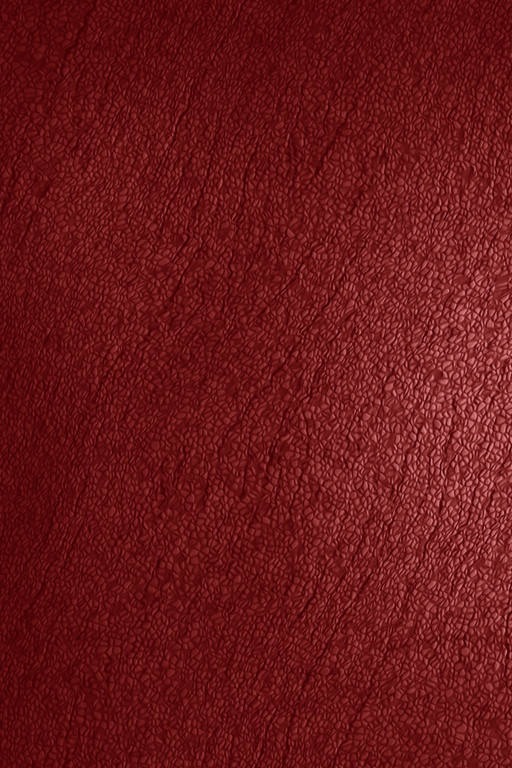
Write a Shadertoy shader that draws this texture.

```glsl
// Dark red grained leather with long slanted wrinkles and a soft sheen on the right.

const vec2 LIGHT_DIR = vec2(0.98, 0.15);
const float GRAIN_ANGLE = 1.17;
const vec2 PEBBLE_FREQ = vec2(160.0, 108.0);
const int AA = 2;

vec2 hash2(vec2 p) {
    vec3 q = fract(p.xyx * vec3(0.1031, 0.1030, 0.0973));
    q += dot(q, q.yzx + 33.33);
    return fract((q.xx + q.yz) * q.zy);
}

float cornerSlope(vec2 cell, vec2 offset) {
    float angle = 6.2832 * hash2(cell).x;
    return dot(vec2(cos(angle), sin(angle)), offset);
}

// Gradient noise, roughly -0.7 to 0.7
float gradientNoise(vec2 p) {
    vec2 i = floor(p), f = fract(p);
    vec2 u = f * f * f * (f * (f * 6.0 - 15.0) + 10.0);
    vec2 e = vec2(1.0, 0.0);
    float low = mix(cornerSlope(i, f), cornerSlope(i + e, f - e), u.x);
    float high = mix(cornerSlope(i + e.yx, f - e.yx), cornerSlope(i + 1.0, f - 1.0), u.x);
    return mix(low, high, u.y);
}

// Cellular bumps: x = dome height, y = random value of the bump
vec2 pebbles(vec2 p) {
    vec2 cell = floor(p);
    float nearest = 8.0, second = 8.0, id = 0.0;
    for (int y = -1; y <= 1; y++)
    for (int x = -1; x <= 1; x++) {
        vec2 c = cell + vec2(x, y);
        vec2 rnd = hash2(c + 200.0);
        float d = length(c + rnd - p);
        if (d < nearest) {
            second = nearest;
            nearest = d;
            id = rnd.x;
        } else {
            second = min(second, d);
        }
    }
    return vec2(smoothstep(0.0, 0.60, second - nearest), id);
}

// Thin lines of even width along the zero crossings of stretched noise
float wrinkles(vec2 p, vec2 freq, float width) {
    vec2 q = p * freq;
    float n = gradientNoise(q);
    float slope = abs(gradientNoise(q + vec2(0.05, 0.0)) - n) / 0.05;
    float dist = abs(n) / (max(slope, 0.3) * freq.x);
    float line = 1.0 - smoothstep(0.2 * width, width, dist);
    float mask = smoothstep(-0.20, 0.20, gradientNoise(q * 0.45 + 57.0));
    return line * mask * smoothstep(0.2, 0.7, slope);
}

// Coordinates across (x) and along (y) the grain, gently bent
vec2 grainSpace(vec2 p) {
    vec2 along = vec2(cos(GRAIN_ANGLE), sin(GRAIN_ANGLE));
    vec2 q = vec2(p.x * along.y - p.y * along.x, dot(p, along));
    q.x += 0.045 * gradientNoise(p * 3.5 + 11.0);
    q.x += 0.006 * gradientNoise(p * 24.0 + 31.0);
    q += 0.004 * gradientNoise(p * 75.0 + 83.0);
    return q;
}

// Surface height (x) and bump variation (y)
vec2 leather(vec2 p) {
    vec2 q = grainSpace(p);
    vec2 bump = pebbles(q * PEBBLE_FREQ);
    float fibre = gradientNoise(q * vec2(115.0, 38.0) + 41.0);
    float folds = 0.80 * wrinkles(q + 3.0, vec2(17.0, 2.6), 0.0030)
                + 0.65 * wrinkles(q + 7.0, vec2(33.0, 6.0), 0.0026)
                + 0.50 * wrinkles(q + 9.0, vec2(62.0, 15.0), 0.0022);
    return vec2(bump.x + 0.60 * fibre - folds, bump.y);
}

float glow(vec2 p, vec2 center, vec2 radius) {
    vec2 d = (p - center) / radius;
    return exp(-dot(d, d));
}

// Broad lighting, in steps of the colour ramp
float sheen(vec2 p, float aspect) {
    float light = 0.88 + 2.5 * glow(p, vec2(aspect + 0.02, 0.45), vec2(0.29, 0.37));
    light += 0.60 * glow(p, vec2(0.12, 0.70), vec2(0.15, 0.18));
    light -= 0.60 * glow(p, vec2(0.0, 0.25), vec2(0.09, 0.70));
    light -= 0.40 * smoothstep(0.75, 1.0, p.y);
    return light + 0.30 * gradientNoise(grainSpace(p) * vec2(13.0, 4.0) + 19.0);
}

// Faint level creases in the lower right
float levelCreases(vec2 p, float aspect) {
    float line = wrinkles(p.yx + 5.0, vec2(14.0, 3.0), 0.006);
    return line * glow(p, vec2(aspect * 0.8, 0.20), vec2(0.22, 0.16));
}

vec3 redRamp(float tone) {
    float t = clamp(tone, -0.8, 5.8);
    return vec3(0.31, 0.02, 0.03) + t * vec3(0.07, 0.028, 0.024)
         + t * t * vec3(0.0036, 0.0096, 0.0104);
}

vec3 shade(vec2 p, float aspect) {
    vec2 surface = leather(p);
    float relief = surface.x - leather(p + LIGHT_DIR * 0.0022).x;
    float grain = 1.25 * (surface.x - 0.36) + 1.10 * relief + 0.4 * (surface.y - 0.5);
    float light = sheen(p, aspect);
    float tone = light + (0.55 + 0.34 * light) * grain;
    return redRamp(tone - 0.7 * levelCreases(p, aspect));
}

void mainImage(out vec4 fragColor, in vec2 fragCoord) {
    float aspect = iResolution.x / iResolution.y;
    vec3 color = vec3(0.0);
    for (int j = 0; j < AA; j++)
    for (int i = 0; i < AA; i++) {
        vec2 jitter = (vec2(i, j) + 0.5) / float(AA) - 0.5;
        color += shade((fragCoord + jitter) / iResolution.y, aspect);
    }
    fragColor = vec4(color / float(AA * AA), 1.0);
}
```
